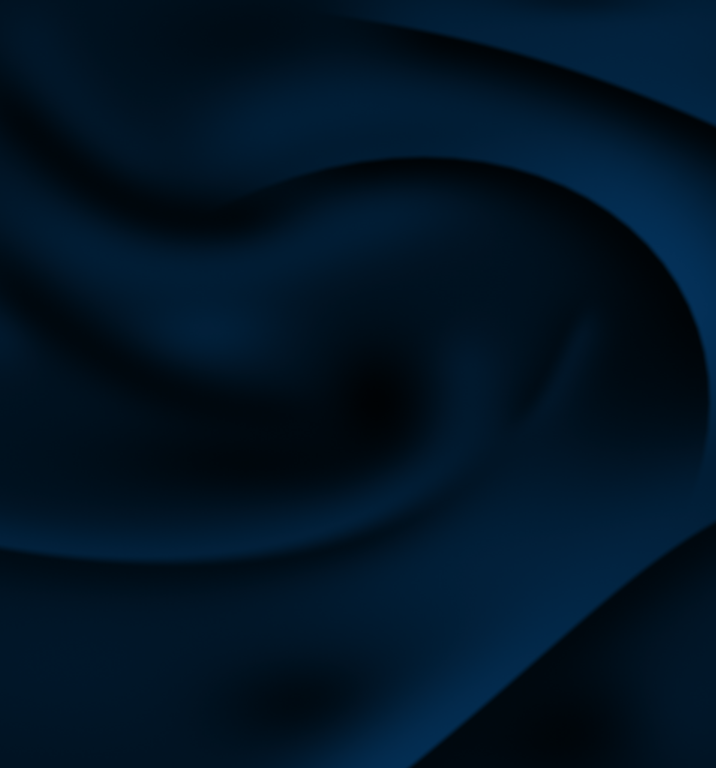
Give the GLSL for this texture, as a Shadertoy shader.

```glsl
// Dark blue silk: broad soft pools of tone, overlaid by curved folds.
// Each fold follows a cubic curve; signed distance shades its two sides,
// so that a lit ridge can meet a shadow along a crisp edge.

const int SEGMENTS = 28;

float hash(vec2 p) {
    return fract(sin(dot(p, vec2(127.1, 311.7))) * 43758.5453);
}

vec2 cubic(vec2 a, vec2 b, vec2 c, vec2 d, float t) {
    float s = 1.0 - t;
    return s * s * s * a + 3.0 * s * s * t * b + 3.0 * s * t * t * c + t * t * t * d;
}

// Returns signed distance (positive on the left of travel) and position along the curve.
vec2 curve(vec2 p, vec2 a, vec2 b, vec2 c, vec2 d) {
    vec2 start = a;
    vec2 nearest = vec2(1e3, 0.0);
    for (int i = 1; i <= SEGMENTS; i++) {
        vec2 end = cubic(a, b, c, d, float(i) / float(SEGMENTS));
        vec2 along = end - start, offset = p - start;
        float h = clamp(dot(offset, along) / dot(along, along), 0.0, 1.0);
        float dist = length(offset - along * h);
        if (dist < abs(nearest.x)) {
            float side = along.x * offset.y - along.y * offset.x;
            nearest = vec2(side < 0.0 ? -dist : dist, (float(i - 1) + h) / float(SEGMENTS));
        }
        start = end;
    }
    return nearest;
}

// Paints left and right tones beside a curve; x is left and y is right.
float fold(float tone, vec2 cv, vec2 tones, vec2 widths, float softness, vec2 fades) {
    float side = smoothstep(-softness, softness, cv.x);
    float reach = cv.x / mix(widths.y, widths.x, side);
    float ends = smoothstep(0.0, fades.x, cv.y) * smoothstep(0.0, fades.y, 1.0 - cv.y);
    return mix(tone, mix(tones.y, tones.x, side), exp(-reach * reach) * ends);
}

// A fold with equal sides.
float band(float tone, vec2 cv, float target, float width) {
    return fold(tone, cv, vec2(target), vec2(width), 0.01, vec2(0.25));
}

// A soft elliptical area of tone.
float pool(float tone, vec2 p, vec2 center, vec2 radius, float target) {
    vec2 q = (p - center) / radius;
    return mix(tone, target, exp(-dot(q, q)));
}

float broadTones(vec2 p) {
    float tone = 0.075;
    tone = pool(tone, p, vec2(0.66, 0.26), vec2(0.36, 0.15), 0.15);
    tone = pool(tone, p, vec2(0.10, 0.14), vec2(0.30, 0.12), 0.10);
    tone = pool(tone, p, vec2(0.40, 0.08), vec2(0.12, 0.06), 0.035);
    tone = pool(tone, p, vec2(0.85, 0.95), vec2(0.26, 0.12), 0.16);
    tone = pool(tone, p, vec2(0.73, 1.00), vec2(0.11, 0.022), 0.07);
    tone = pool(tone, p, vec2(0.33, 0.95), vec2(0.15, 0.07), 0.045);
    tone = pool(tone, p, vec2(0.82, 0.54), vec2(0.10, 0.13), 0.04);
    tone = pool(tone, p, vec2(0.33, 0.40), vec2(0.22, 0.06), 0.025);
    tone = pool(tone, p, vec2(0.00, 0.57), vec2(0.05, 0.05), 0.12);
    tone = pool(tone, p, vec2(0.72, 0.05), vec2(0.14, 0.09), 0.015);
    return pool(tone, p, vec2(0.91, 0.10), vec2(0.08, 0.12), 0.10);
}

float softFolds(float tone, vec2 p) {
    vec2 corner = curve(p, vec2(0.01, 1.03), vec2(0.05, 0.90), vec2(0.12, 0.80), vec2(0.25, 0.75));
    vec2 upper = curve(p, vec2(0.18, 0.74), vec2(0.42, 0.92), vec2(0.70, 0.90), vec2(0.96, 0.70));
    vec2 valley = curve(p, vec2(-0.15, 0.86), vec2(0.325, 0.44), vec2(0.325, 0.78), vec2(0.72, 0.74));
    vec2 hollow = curve(p, vec2(-0.12, 0.76), vec2(0.13, 0.505), vec2(0.26, 0.427), vec2(0.495, 0.466));
    vec2 shade = curve(p, vec2(-0.10, 0.99), vec2(0.10, 0.73), vec2(0.23, 0.65), vec2(0.45, 0.77));
    vec2 inner = curve(p, vec2(0.43, 0.30), vec2(0.586, 0.375), vec2(0.651, 0.479), vec2(0.573, 0.596));
    tone = band(tone, corner, 0.10, 0.045);
    tone = band(tone, upper, 0.14, 0.065);
    tone = band(tone, valley, 0.135, 0.055);
    tone = pool(tone, p, vec2(0.27, 0.57), vec2(0.09, 0.05), 0.15);
    tone = band(tone, hollow, 0.03, 0.04);
    tone = band(tone, shade, 0.025, 0.038);
    tone = band(tone, inner, 0.12, 0.045);
    return pool(tone, p, vec2(0.49, 0.475), vec2(0.075, 0.09), 0.008);
}

float crispFolds(float tone, vec2 p) {
    vec2 crease = curve(p, vec2(0.781, 0.622), vec2(0.729, 0.557), vec2(0.729, 0.479), vec2(0.638, 0.414));
    vec2 swirl = curve(p, vec2(0.247, 0.711), vec2(0.673, 0.947), vec2(1.070, 0.652), vec2(0.872, 0.290));
    vec2 top = curve(p, vec2(0.39, 0.987), vec2(0.573, 0.961), vec2(0.755, 0.928), vec2(1.04, 0.785));
    vec2 lower = curve(p, vec2(-0.052, 0.297), vec2(0.221, 0.240), vec2(0.547, 0.256), vec2(0.677, 0.479));
    vec2 hem = curve(p, vec2(0.337, -0.146), vec2(0.689, 0.099), vec2(0.802, 0.271), vec2(0.99, 0.349));
    float turn = smoothstep(0.2, 0.65, swirl.y);
    tone = fold(tone, crease, vec2(0.10, 0.045), vec2(0.035), 0.016, vec2(0.3, 0.35));
    tone = fold(tone, lower, vec2(0.16, 0.045), vec2(0.04, 0.045),
                mix(0.006, 0.04, lower.y * lower.y), vec2(0.001, 0.4));
    tone = fold(tone, swirl, vec2(mix(0.13, 0.28, turn), 0.012),
                mix(vec2(0.035, 0.04), vec2(0.10, 0.075), turn), 0.005, vec2(0.2, 0.33));
    tone = fold(tone, top, vec2(mix(0.12, 0.20, top.y), 0.012), vec2(0.06, 0.055), 0.005, vec2(0.35, 0.001));
    return fold(tone, hem, vec2(mix(0.28, 0.13, hem.y), 0.03), vec2(0.08), 0.005, vec2(0.001));
}

// Lifts the middle tones while holding back the brightest sheen.
float sheen(float tone) {
    return 0.005 + tone * (1.75 - 1.9 * tone);
}

void mainImage(out vec4 fragColor, in vec2 fragCoord) {
    vec2 p = fragCoord / iResolution.y;
    float light = sheen(crispFolds(softFolds(broadTones(p), p), p));
    // Faint weave grain keeps the slow gradients from banding.
    light = max(light + 0.004 * (hash(floor(p * 512.0)) - 0.5), 0.0);
    fragColor = vec4(0.12 * light * light, 0.55 * light, light, 1.0);
}
```
